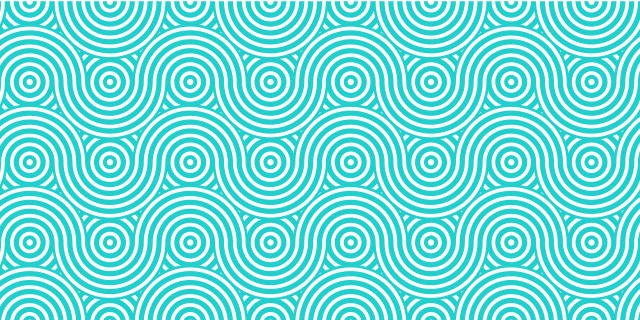
Write a WebGL 1 fragment shader that draws this pattern.

```glsl
precision highp float;
// Interlocking white ring waves on turquoise, with bullseyes in the bends.

uniform vec2 u_resolution;

const float RINGS_PER_CELL = 9.0;

// Coverage of a shape from its signed distance (negative inside).
float coverage(float dist, float pixel) {
  return clamp(0.5 - dist / pixel, 0.0, 1.0);
}

// White concentric rings around a solid dot; radius is in ring spacings.
float rings(float radius, float pixel) {
  float halfWidth = radius < 0.5 ? 0.35 : 0.207;
  float fromRing = abs(fract(radius + 0.5) - 0.5);
  return coverage(fromRing - halfWidth, pixel);
}

void main() {
  vec2 uv = gl_FragCoord.xy / u_resolution.y;
  float pitch = 0.2508;
  float pixel = RINGS_PER_CELL / (pitch * u_resolution.y);

  // Square cells between bullseye centres, mirrored in every other column.
  vec2 grid = (uv - vec2(0.5945, 0.493)) / pitch;
  vec2 cell = fract(grid);
  if (mod(floor(grid.x), 2.0) > 0.5) cell.x = 1.0 - cell.x;

  // Wave arcs turn about one diagonal pair of corners, bullseyes the other.
  float wave = RINGS_PER_CELL * min(length(cell), length(cell - 1.0));
  float eye = RINGS_PER_CELL * min(length(cell - vec2(1.0, 0.0)),
                                   length(cell - vec2(0.0, 1.0)));

  // The wave, with its plain border, covers the outer rings of the bullseyes.
  float border = 6.5;
  float white = rings(wave, pixel) * step(wave, border);
  white = max(white, rings(eye, pixel) * coverage(border - wave, pixel));

  // Thin white margin along the top edge.
  white = max(white, coverage((0.996 - uv.y) * u_resolution.y, 1.0));

  vec3 color = mix(vec3(0.13, 0.81, 0.80), vec3(0.99, 1.0, 1.0), white);
  gl_FragColor = vec4(color, 1.0);
}
```
